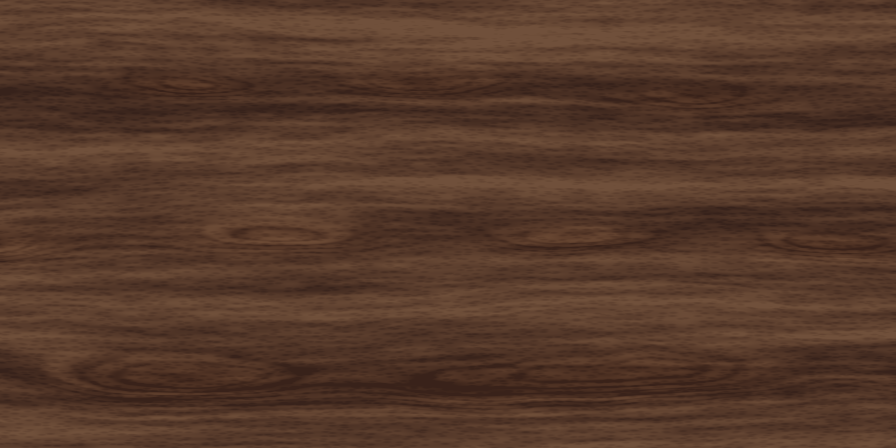
This texture is drawn by a WebGL 2 fragment shader. Its source:

```glsl
#version 300 es
precision highp float;
// Dark walnut board with horizontal grain. A height field is lifted by scattered
// long bumps, so its level lines close into cathedral figures; layered streaks,
// growth rings, fibres and cellular pores then set the tone of a brown ramp.
uniform vec2 u_resolution;
out vec4 fragColor;

const float TAU = 6.28319;
const float ROW_START = 0.145;
const float ROW_STEP = 0.325;
const float COLUMN_STEP = 0.66;

float hash(vec2 p) {
  vec3 q = fract(vec3(p.xyx) * 0.1031);
  q += dot(q, q.yzx + 33.33);
  return fract((q.x + q.y) * q.z);
}

float valueNoise(vec2 p) {
  vec2 cell = floor(p), f = fract(p);
  f = f * f * (3.0 - 2.0 * f);
  float low = mix(hash(cell), hash(cell + vec2(1, 0)), f.x);
  float high = mix(hash(cell + vec2(0, 1)), hash(cell + vec2(1, 1)), f.x);
  return mix(low, high, f.y);
}

// Noise centred on zero, with an offset that separates the layers.
float streaks(vec2 p, vec2 frequency, float seed) {
  return valueNoise(p * frequency + seed) - 0.5;
}

// Distance to the nearest jittered cell point.
float cellular(vec2 p) {
  vec2 cell = floor(p);
  float nearest = 2.0;
  for (int j = -1; j <= 1; j++) {
    for (int i = -1; i <= 1; i++) {
      vec2 c = cell + vec2(i, j);
      vec2 point = c + vec2(hash(c + 7.0), hash(c + 61.0));
      nearest = min(nearest, distance(p, point));
    }
  }
  return nearest;
}

// Slow bending of the grain along the board.
float waveWarp(vec2 p) {
  return 0.007 * sin(p.x * 2.3 + p.y * 5.0)
       + 0.004 * sin(p.x * 5.1 - p.y * 11.0 + 1.3)
       + 0.0015 * sin(p.x * 17.0 + p.y * 29.0);
}

// Scattered figures: x = lift of the grain, y = stain, z = coverage.
vec3 figures(vec2 p) {
  vec3 total = vec3(0.0);
  for (int row = 0; row < 3; row++) {
    for (int column = -1; column < 4; column++) {
      vec2 id = vec2(column, row) + 11.0;
      float r = float(row);
      float size = (1.25 - 0.2 * r) * mix(0.75, 1.15, hash(id + 5.0));
      vec2 jitter = vec2(hash(id), hash(id + 23.0)) - 0.5;
      vec2 center = vec2((float(column) + 0.5 + 0.25 * mod(r, 2.0)) * COLUMN_STEP,
                         ROW_START + r * ROW_STEP);
      center += jitter * vec2(0.3, 0.04);
      vec2 d = (p - center) / (size * vec2(0.23, 0.042));
      float bump = exp(-dot(d, d));
      float strength = mix(0.65, 1.0, hash(id + 41.0));
      float stain = mod(r, 2.0) * 0.22 - 0.16;
      total += bump * vec3(0.13 * size * strength, stain, strength);
    }
  }
  return total;
}

// Narrow dark latewood lines, faded where they get too fine to resolve.
float growthRings(float height, float wobble) {
  float phase = height * 38.0 + wobble;
  float fade = 1.0 - smoothstep(0.35, 0.75, fwidth(phase));
  return fade * (pow(0.5 + 0.5 * sin(TAU * phase), 2.5) - 0.3);
}

// Curved ramp from dark heartwood to light sapwood.
vec3 walnut(float t) {
  vec3 dark = vec3(0.215, 0.135, 0.107);
  vec3 middle = vec3(0.330, 0.213, 0.154);
  vec3 light = vec3(0.440, 0.315, 0.230);
  return mix(mix(dark, middle, t), mix(middle, light, t), t);
}

void main() {
  vec2 p = gl_FragCoord.xy / u_resolution.y;
  vec2 bent = vec2(p.x, p.y + waveWarp(p));
  vec3 figure = figures(bent);
  float wobble = streaks(p, vec2(9.0, 30.0), 3.0);
  vec2 grain = vec2(p.x, bent.y + figure.x + 0.006 * wobble);
  float cover = min(figure.z, 1.0);

  // Broad bands: dark along the figure rows, light between them.
  float bandDepth = 0.10 + 0.30 * abs(p.y - 0.47);
  float tone = 0.52 - bandDepth * cos(TAU * (bent.y - ROW_START) / ROW_STEP);
  tone += figure.y;

  // Streaks that follow the lifted grain.
  tone += 0.42 * streaks(grain, vec2(0.9, 19.0), 17.0);
  tone += 0.44 * streaks(grain, vec2(1.5, 48.0), 53.0);
  tone -= cover * 0.42 * growthRings(grain.y, 0.6 * wobble);

  // Straight fibres and short dark pores.
  tone += 0.38 * streaks(bent, vec2(3.0, 92.0), 29.0);
  tone += 0.34 * streaks(bent, vec2(17.0, 150.0), 71.0);
  float pore = 1.0 - smoothstep(0.08, 0.48, cellular(bent * vec2(34.0, 135.0)));
  tone -= 0.17 * (pore - 0.25);

  vec3 color = walnut(clamp(tone, 0.0, 1.0));
  color += cover * vec3(0.012, 0.0, -0.008);
  fragColor = vec4(color, 1.0);
}
```
